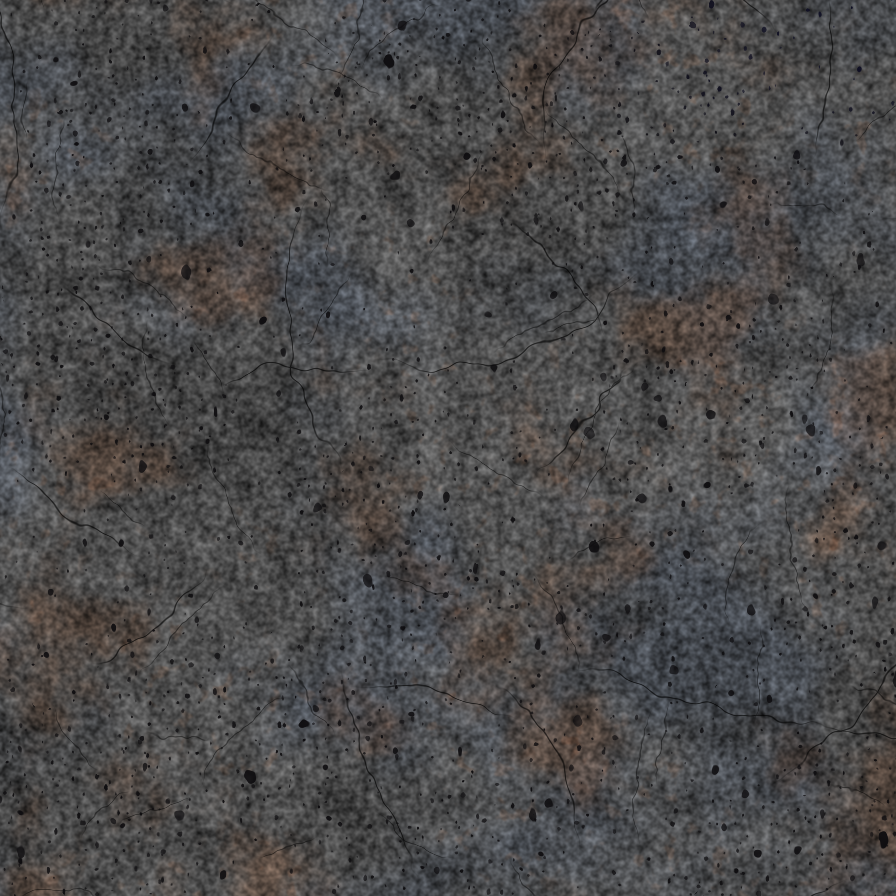
A Shadertoy shader for this texture:

```glsl
// Weathered dark concrete: layered gradient noise gives the mottled grey grain,
// low-frequency noise adds bluish and rusty stains, and cell-scattered shapes
// make the small black pits and the thin, bent hairline cracks.

const vec3 STEEL_TINT = vec3(0.94, 1.00, 1.09);
const vec3 RUST_TINT  = vec3(1.17, 0.98, 0.86);
const vec3 PIT_COLOR  = vec3(0.050, 0.045, 0.055);
const vec3 NAVY_COLOR = vec3(0.045, 0.045, 0.130);
const float BASE_GREY = 0.302;

vec3 hash3(vec2 cell) {
    vec3 q = fract(vec3(cell.xyx) * vec3(0.1031, 0.1030, 0.0973));
    q += dot(q, q.yxz + 33.33);
    return fract((q.xxy + q.yzz) * q.zyx);
}

vec2 gradientAt(vec2 corner) {
    float angle = 6.2832 * hash3(corner).x;
    return vec2(cos(angle), sin(angle));
}

float gradientNoise(vec2 p) {
    vec2 i = floor(p), f = fract(p);
    vec2 u = f * f * f * (f * (f * 6.0 - 15.0) + 10.0);
    vec2 e = vec2(0.0, 1.0);
    float low = mix(dot(gradientAt(i), f), dot(gradientAt(i + e.yx), f - e.yx), u.x);
    float high = mix(dot(gradientAt(i + e.xy), f - e.xy), dot(gradientAt(i + e.yy), f - e.yy), u.x);
    return mix(low, high, u.y);
}

float fbm(vec2 p, int octaves) {
    float sum = 0.0, amplitude = 1.0;
    for (int i = 0; i < octaves; i++) {
        sum += amplitude * gradientNoise(p);
        p = mat2(1.6, 1.2, -1.2, 1.6) * p + 17.3;
        amplitude *= 0.55;
    }
    return sum;
}

// Coverage of ragged pits; maxRadius is a fraction of a cell.
float pits(vec2 p, float scale, float density, float maxRadius, float pixel) {
    vec2 q = p * scale, home = floor(q);
    float ragged = 0.45 * maxRadius * gradientNoise(q * 0.9 / maxRadius);
    float soft = 0.75 * pixel * scale;
    float cover = 0.0;
    for (int y = -1; y <= 1; y++)
    for (int x = -1; x <= 1; x++) {
        vec2 cell = home + vec2(x, y);
        vec3 place = hash3(cell + scale), kind = hash3(cell + 2.7 * scale);
        float radius = maxRadius * mix(0.35, 1.0, kind.y * kind.y * kind.y);
        vec2 stretch = vec2(mix(0.9, 1.5, kind.z), mix(1.1, 0.75, kind.z));
        float dist = length((q - cell - place.xy) * stretch) + ragged - radius;
        float shape = 1.0 - smoothstep(-soft, soft, dist);
        cover = max(cover, shape * step(kind.x, density) * mix(0.65, 1.0, place.z));
    }
    return cover;
}

// Coverage of bent hairlines, one possible crack per cell, fading at both ends.
float cracks(vec2 p, float scale, float density, float width, float pixel) {
    vec2 q = p * scale, home = floor(q);
    q += 0.07 * vec2(fbm(q * 3.0, 3), fbm(q * 3.0 + 41.0, 3));
    float soft = 0.8 * pixel * scale;
    float cover = 0.0;
    for (int y = -1; y <= 1; y++)
    for (int x = -1; x <= 1; x++) {
        vec2 cell = home + vec2(x, y);
        vec3 place = hash3(cell + 7.1 * scale), kind = hash3(cell + 3.9 * scale);
        float angle = 6.2832 * place.z;
        vec2 along = vec2(cos(angle), sin(angle));
        vec2 d = q - cell - place.xy;
        vec2 local = vec2(dot(d, along), dot(d, vec2(-along.y, along.x)));
        float bend = (kind.y - 0.5) * 0.9;
        float dist = abs(local.y - bend * local.x * local.x);
        float reach = mix(0.35, 0.85, kind.z);
        float taper = 1.0 - smoothstep(0.5 * reach, reach, abs(local.x));
        float line = 1.0 - smoothstep(0.0, width * scale + soft, dist);
        cover = max(cover, line * taper * step(kind.x, density));
    }
    return cover;
}

void mainImage(out vec4 fragColor, in vec2 fragCoord) {
    vec2 p = fragCoord / iResolution.y;
    float pixel = 1.0 / iResolution.y;

    // Grey tone from broad clouds down to fine grain, with faint upright streaks.
    float clouds = fbm(p * 3.2 + 5.0, 4);
    float mottle = fbm(p * 24.0 + 11.0, 3);
    float grain = fbm(p * 121.0 + 3.0, 2);
    float streaks = gradientNoise(p * vec2(95.0, 13.0));
    float tone = BASE_GREY + 0.075 * clouds + 0.11 * mottle + 0.18 * grain + 0.035 * streaks;

    // Cool and rusty stains.
    float cool = smoothstep(-0.12, 0.40, fbm(p * 2.6 + 23.0, 4) + 0.25 * (0.5 - p.x));
    float rust = smoothstep(0.02, 0.55, fbm(p * 5.5 + 61.0, 5));
    float specks = smoothstep(0.22, 0.60, fbm(p * 38.0 + 9.0, 3)) * smoothstep(-0.2, 0.3, clouds);
    vec3 color = tone * mix(vec3(1.0), STEEL_TINT, cool);
    color *= mix(vec3(1.0), RUST_TINT * 0.93, rust);
    color *= mix(vec3(1.0), RUST_TINT, 0.6 * specks);

    // Hairline cracks.
    float hairline = max(cracks(p, 5.0, 0.65, 0.0006, pixel),
                         0.7 * cracks(p + 0.37, 10.0, 0.5, 0.0004, pixel));
    color *= 1.0 - 0.62 * hairline;

    // Pits gather in patches; a few near the upper right are navy.
    float crowd = smoothstep(-0.35, 0.45, fbm(p * 4.0 + 77.0, 3) + 0.2 * (0.5 - p.y));
    float holes = max(pits(p, 23.0, mix(0.2, 0.5, crowd), 0.17, pixel),
                      pits(p, 80.0, mix(0.08, 0.5, crowd), 0.24, pixel));
    float navy = smoothstep(0.62, 0.9, p.x) * smoothstep(0.8, 0.92, p.y);
    color = mix(color, mix(PIT_COLOR, NAVY_COLOR, navy), 0.95 * holes);

    fragColor = vec4(clamp(color, 0.0, 1.0), 1.0);
}
```
